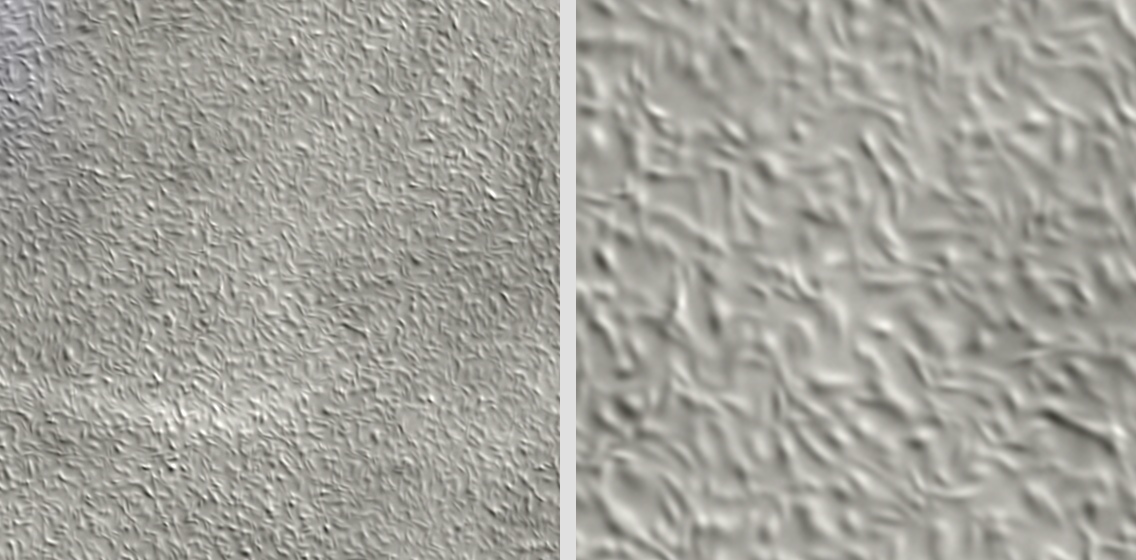
Left: the whole. Right: its middle third, enlarged.
This texture is drawn by a WebGL 2 fragment shader. Its source:

```glsl
#version 300 es
precision highp float;

uniform vec2 u_resolution;
out vec4 fragColor;

const vec2 LIGHT = vec2(0.62, 0.785);
const int STROKES_PER_CELL = 3;
const int CREASE_COUNT = 10;

vec3 hash3(vec3 p) {
  p = fract(p * vec3(0.1031, 0.1030, 0.0973));
  p += dot(p, p.yxz + 33.33);
  return fract((p.xxy + p.yxx) * p.zyx);
}

// Smooth value noise in 0..1
float valueNoise(vec2 p, float seed) {
  vec2 cell = floor(p);
  vec2 f = fract(p);
  f = f * f * (3.0 - 2.0 * f);
  float a = hash3(vec3(cell, seed)).x;
  float b = hash3(vec3(cell + vec2(1.0, 0.0), seed)).x;
  float c = hash3(vec3(cell + vec2(0.0, 1.0), seed)).x;
  float d = hash3(vec3(cell + 1.0, seed)).x;
  return mix(mix(a, b, f.x), mix(c, d, f.x), f.y);
}

float fbm(vec2 p, float seed) {
  float sum = 0.0;
  float weight = 0.5;
  for (int i = 0; i < 4; i++) {
    sum += weight * valueNoise(p, seed + float(i));
    p = p * 2.03 + 7.1;
    weight *= 0.5;
  }
  return sum / 0.9375;
}

vec2 toAxis(vec2 v, float angle) {
  float c = cos(angle), s = sin(angle);
  return vec2(c * v.x + s * v.y, c * v.y - s * v.x);
}

// Lit slope of one elongated bump: bright towards the light, dark behind
float bumpSlope(vec2 offset, float angle, vec2 size) {
  vec2 q = toAxis(offset, angle) / size;
  vec2 lightAxis = toAxis(LIGHT, angle) * size.y / size;
  return 2.0 * dot(q, lightAxis) * exp(-dot(q, q));
}

// Sum of short raised strokes scattered over a jittered grid
float strokeRelief(vec2 p, float grainAngle, float seed) {
  vec2 cell = floor(p);
  float slope = 0.0;
  for (int y = -1; y <= 1; y++) {
    for (int x = -1; x <= 1; x++) {
      for (int k = 0; k < STROKES_PER_CELL; k++) {
        vec2 id = cell + vec2(x, y);
        vec3 place = hash3(vec3(id + 40.0, seed + float(k) * 5.0));
        vec3 shape = hash3(vec3(id + 90.0, seed + 31.0 + float(k) * 7.0));
        float angle = grainAngle + (place.z - 0.5) * 1.7;
        vec2 size = vec2(mix(0.27, 0.5, shape.x), mix(0.17, 0.26, shape.y));
        slope += mix(0.4, 1.15, shape.z) * bumpSlope(p - id - place.xy, angle, size);
      }
    }
  }
  return slope;
}

// A few long, shallow folds lying close to horizontal
float creaseRelief(vec2 p) {
  float sum = 0.0;
  for (int i = 0; i < CREASE_COUNT; i++) {
    vec3 place = hash3(vec3(float(i) * 3.7 + 2.0, 17.0, 5.0));
    vec3 shape = hash3(vec3(float(i) * 5.3 + 1.0, 29.0, 8.0));
    vec2 size = vec2(mix(0.025, 0.07, shape.x), mix(0.005, 0.008, shape.y));
    sum += bumpSlope(p - place.xy, place.z * 0.5 - 0.1, size) * mix(0.5, 1.0, shape.z);
  }
  return sum;
}

float softSegment(vec2 p, vec2 a, vec2 b, float width) {
  vec2 ab = b - a;
  float t = clamp(dot(p - a, ab) / dot(ab, ab), 0.0, 1.0);
  float d = length(p - a - ab * t) / width;
  return exp(-d * d);
}

void main() {
  vec2 uv = gl_FragCoord.xy / min(u_resolution.x, u_resolution.y);

  // Bend the strokes and let their direction drift
  vec2 bend = vec2(valueNoise(uv * 34.0, 3.0), valueNoise(uv * 34.0, 9.0)) - 0.5;
  vec2 p = uv + bend * 0.01;
  float flatCorner = smoothstep(0.75, 0.1, length(uv - vec2(0.0, 1.0)));
  float grainAngle = -1.05 + (valueNoise(uv * 5.0, 14.0) - 0.5) * 0.9 + flatCorner * 0.45;

  // Relief, stronger in some patches than in others
  float strength = mix(0.55, 1.4, fbm(uv * 6.0, 21.0));
  float tone = 0.624 + 0.185 * strength * strokeRelief(p * 46.0, grainAngle, 2.0);
  tone += 0.16 * creaseRelief(p);

  // Broad mottling, hollows and a pale ridge
  tone += (fbm(uv * 4.0, 50.0) - 0.5) * 0.19;
  tone += (fbm(uv * 26.0, 55.0) - 0.5) * 0.1;
  tone += (fbm(uv * 70.0, 61.0) - 0.5) * 0.12;
  tone -= 0.1 * smoothstep(0.74, 1.0, valueNoise(uv * 19.0, 72.0));
  vec2 wavy = p + vec2(0.0, (fbm(uv * 9.0, 80.0) - 0.5) * 0.05);
  tone += 0.1 * softSegment(wavy, vec2(-0.05, 0.32), vec2(0.3, 0.26), 0.026);
  tone += 0.08 * softSegment(wavy, vec2(0.3, 0.25), vec2(0.56, 0.3), 0.022);

  // Warm grey with a cool upper left edge
  float cool = smoothstep(0.2, 0.0, uv.x) * smoothstep(0.5, 0.95, uv.y);
  vec3 color = vec3(tone, tone - 0.007, tone - 0.033);
  color += cool * vec3(-0.012, -0.006, 0.04);
  fragColor = vec4(clamp(color, 0.0, 1.0), 1.0);
}
```
